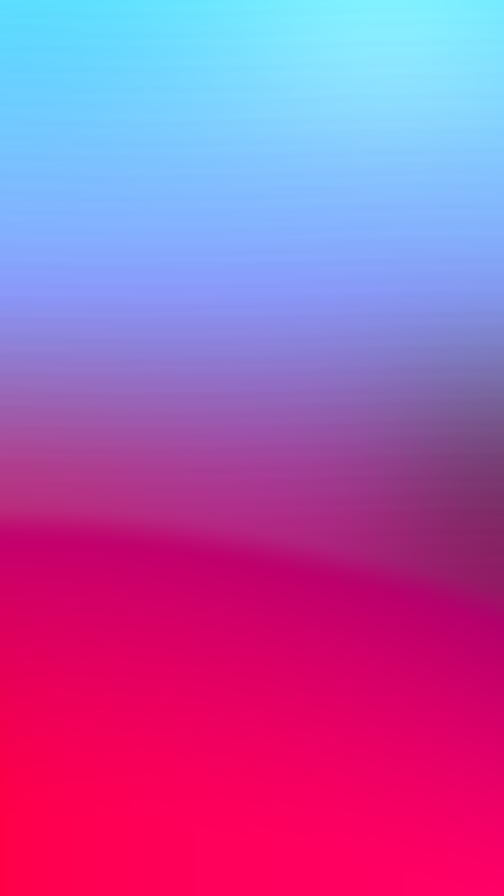
A Shadertoy shader for this background:

```glsl
// A soft vertical blend from cyan through periwinkle to plum, above a curved
// crimson hill. The sky is a smooth colour ramp with a pale glow at the top and
// a dusky shadow at the right; the hill brightens with depth below its crest.

#define CREST_HEIGHT 0.404
#define CREST_DROP 0.094
#define CREST_POWER 1.8
#define GLOW_CENTER vec2(0.77, 0.96)
#define GLOW_SIZE vec2(0.32, 0.13)
#define SHADOW_CENTER vec2(1.04, 0.45)
#define SHADOW_SIZE vec2(0.30, 0.17)
#define STREAK_STRENGTH 0.003

const int STOPS = 9;
const float heights[STOPS] = float[](0.34, 0.414, 0.479, 0.544, 0.61, 0.674, 0.74, 0.87, 1.0);
const vec3 skyColors[STOPS] = vec3[](
    vec3(0.72, 0.10, 0.48), vec3(0.70, 0.16, 0.53), vec3(0.65, 0.25, 0.61),
    vec3(0.59, 0.38, 0.72), vec3(0.55, 0.50, 0.85), vec3(0.54, 0.60, 0.98),
    vec3(0.52, 0.69, 1.00), vec3(0.48, 0.81, 1.00), vec3(0.40, 0.89, 1.00));

// Elliptical Gaussian falloff
float softSpot(vec2 p, vec2 center, vec2 size) {
    vec2 q = (p - center) / size;
    return exp(-dot(q, q));
}

vec3 skyRamp(float y) {
    vec3 color = skyColors[0];
    for (int i = 1; i < STOPS; i++) {
        float t = clamp((y - heights[i - 1]) / (heights[i] - heights[i - 1]), 0.0, 1.0);
        color = mix(color, skyColors[i], t);
    }
    return color;
}

vec3 sky(vec2 p) {
    vec3 color = skyRamp(p.y);
    // Pale glow and a deeper blue upper left
    color += vec3(0.11, 0.06, 0.0) * softSpot(p, GLOW_CENTER, GLOW_SIZE);
    color -= vec3(0.05, 0.02, 0.0) * softSpot(p, vec2(0.0, 0.95), vec2(0.3, 0.15));
    // Warm left side and dusky right side
    color += vec3(0.04, -0.01, -0.06) * softSpot(p, vec2(0.0, 0.45), vec2(0.35, 0.14));
    color *= 1.0 - vec3(0.29, 0.05, 0.27) * softSpot(p, SHADOW_CENTER, SHADOW_SIZE);
    return color;
}

vec3 hill(vec2 p, float depth) {
    float bright = 1.0 - pow(1.0 - clamp(depth / 0.32, 0.0, 1.0), 1.4);
    vec3 crestColor = mix(vec3(0.76, 0.0, 0.43), vec3(0.69, 0.0, 0.42), p.x * p.x);
    vec3 baseColor = vec3(1.0, 0.0, mix(0.27, 0.40, sqrt(p.x)));
    return mix(crestColor, baseColor, bright);
}

// Faint horizontal grain from layered sines
float streaks(vec2 p) {
    return sin(p.y * 310.0 + 2.0 * sin(p.x * 5.0)) + 0.6 * sin(p.y * 517.0 - p.x * 4.0);
}

void mainImage(out vec4 fragColor, in vec2 fragCoord) {
    vec2 p = fragCoord / iResolution.xy;
    float crest = CREST_HEIGHT - CREST_DROP * pow(p.x, CREST_POWER);
    float above = p.y - crest;

    vec3 color = mix(hill(p, -above), sky(p), smoothstep(-0.012, 0.036, above));
    color += STREAK_STRENGTH * streaks(p) * smoothstep(0.0, 0.1, above);
    fragColor = vec4(clamp(color, 0.0, 1.0), 1.0);
}
```
